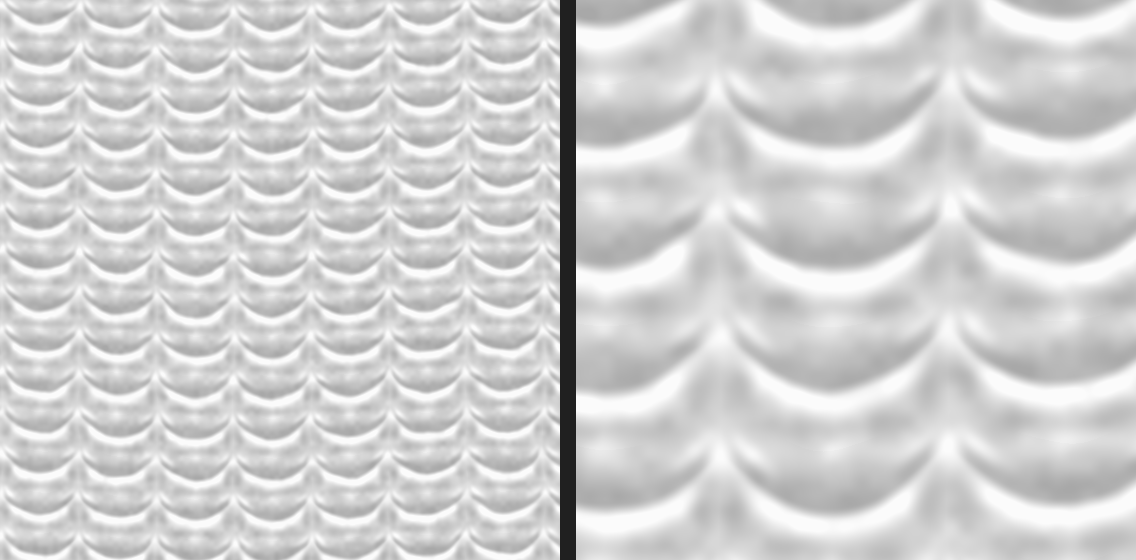
Left, the full canvas; right, a detail of the centre.
A three.js fragment shader for this texture:

```glsl
// Soft white knitted fabric: columns of sagging crescent stitches with ribs between.
// Each stitch is shaded by Gaussian lobes placed along a parabolic sag; smooth
// noise bends the yarn and mottles it. One column is 100 units wide.
varying vec2 vUv;

const float ROW = 52.7;

float hash(vec2 p) {
  p = fract(p * vec2(0.1031, 0.1197));
  p += dot(p, p.yx + 33.33);
  return fract((p.x + p.y) * p.x * 7.3);
}

float noise(vec2 p) {
  vec2 i = floor(p), f = fract(p);
  f = f * f * (3.0 - 2.0 * f);
  return mix(mix(hash(i), hash(i + vec2(1.0, 0.0)), f.x),
             mix(hash(i + vec2(0.0, 1.0)), hash(i + 1.0), f.x), f.y) - 0.5;
}

// Signed distance to the nearest row repeat
float wrapRow(float d) {
  return mod(d + 0.5 * ROW, ROW) - 0.5 * ROW;
}

// Soft elliptical lobe that repeats on every row
float lobe(vec2 p, vec2 centre, vec2 size) {
  vec2 d = vec2(p.x - centre.x, wrapRow(p.y - centre.y)) / size;
  return exp(-dot(d, d));
}

void main() {
  // Fabric space, y pointing down, with slightly wavy rows and yarn
  vec2 fabric = vec2(vUv.x, 1.0 - vUv.y) * 723.0;
  vec2 bend = vec2(noise(fabric / 26.0 + 7.0), noise(fabric / 23.0 + 41.0));
  vec2 p = fabric + bend * vec2(5.0, 3.5);
  p.x = mod(p.x - 1.9, 100.0) - 50.0;
  p.y -= 34.0 + 5.6 * cos(6.2832 * (vUv.x - 0.43));

  float side = abs(p.x);
  float sag = wrapRow(p.y + 0.010 * p.x * p.x);
  float body = 1.0 - smoothstep(31.0, 47.0, side);
  float inside = 1.0 - smoothstep(41.0, 50.0, side);
  float shade = 0.852;

  // Bright crescent just below the edge of each loop
  float crest = exp(-pow((sag - 7.0) / 6.5, 2.0)) * smoothstep(-1.0, 5.0, sag);
  shade += 0.16 * crest * body;

  // Shadow on the underside, broad in the middle and thin at the tips
  float depth = mix(14.0, 6.0, smoothstep(5.0, 42.0, side));
  float under = exp(-pow((sag + 4.0) / depth, 2.0)) * (1.0 - smoothstep(-2.0, 4.0, sag));
  shade -= 0.165 * under * inside;

  // Hollows either side of the highlight in the loop
  vec2 mirrored = vec2(side, p.y);
  shade -= 0.105 * lobe(mirrored, vec2(22.0, 17.0), vec2(15.0, 7.0));
  shade -= 0.04 * lobe(p, vec2(0.0, 18.0), vec2(12.0, 5.0));
  shade += 0.075 * lobe(p, vec2(0.0, 26.0), vec2(8.0, 6.5));

  // Strands leaving the rib, stronger on the left of each loop
  shade += 0.12 * lobe(vec2(p.x, sag), vec2(-36.0, -10.0), vec2(11.0, 5.0)) * inside;
  shade += 0.06 * lobe(vec2(p.x, sag), vec2(35.0, -11.0), vec2(10.0, 5.0)) * inside;

  // Rib: bright knot with a pair of dim dimples beneath
  shade += 0.13 * lobe(mirrored, vec2(50.0, -24.0), vec2(13.0, 8.0));
  shade -= 0.10 * lobe(mirrored, vec2(42.0, 1.0), vec2(6.0, 11.0));
  shade -= 0.05 * lobe(mirrored, vec2(50.0, -4.0), vec2(9.0, 10.0));

  // Fibre mottling
  shade += 0.06 * noise(fabric / vec2(15.0, 10.0)) + 0.045 * noise(fabric / 6.5 + 19.0);
  gl_FragColor = vec4(vec3(clamp(shade, 0.66, 0.985)), 1.0);
}
```
